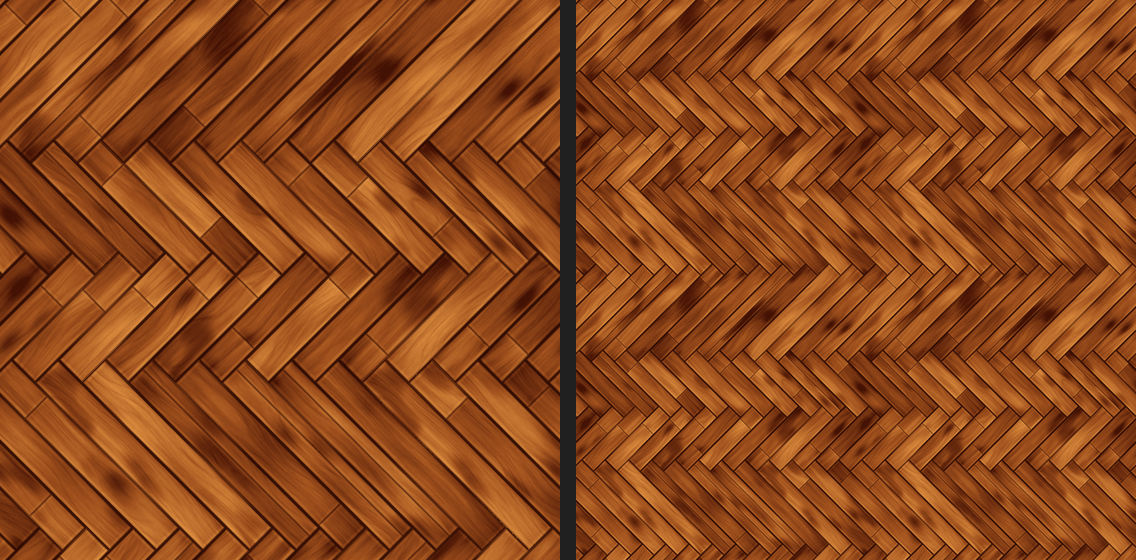
Left, the tile; right, the same tile 2 across and 2 down.
Write a Shadertoy shader that draws this texture.

```glsl
// Worn herringbone parquet: four bands of slanted wooden planks, twelve planks across.

const float COUNT = 12.0;  // planks across one tile

float hash(vec2 p) {
    return fract(sin(dot(p, vec2(127.1, 311.7))) * 43758.5453);
}

float noise(vec2 p) {
    vec2 i = floor(p), f = fract(p);
    f = f * f * (3.0 - 2.0 * f);
    return mix(mix(hash(i), hash(i + vec2(1, 0)), f.x),
               mix(hash(i + vec2(0, 1)), hash(i + vec2(1, 1)), f.x), f.y);
}

// Wood tone from 0 (dark) to 1 (light); p.x runs along the plank, p.y across it
float woodTone(vec2 p, float seed) {
    vec2 q = p + vec2(seed * 91.0, seed * 57.0);
    float bend = noise(q * vec2(0.5, 1.3));
    float across = q.y + 0.35 * bend;
    float tone = 0.56 + 0.5 * (hash(vec2(seed, 4.7)) - 0.5);

    // Broad stains, streaks and fine fibres
    tone += 0.55 * (noise(q * vec2(0.55, 1.1) + 7.0) - 0.5);
    tone += 0.26 * (noise(vec2(q.x * 0.6, across * 7.0)) - 0.5);
    tone += 0.18 * (noise(vec2(q.x * 1.6, across * 22.0)) - 0.5);
    tone += 0.07 * (noise(q * vec2(9.0, 34.0)) - 0.5);

    // Growth rings drawn as thin dark lines
    float ring = abs(fract(across * 4.0 + 2.0 * bend) - 0.5);
    tone -= 0.16 * smoothstep(0.16, 0.0, ring) * noise(q * vec2(0.9, 2.0) + 3.0);

    // Dark smears, and a knot on some planks
    tone -= 0.45 * smoothstep(0.62, 0.95, noise(q * vec2(0.75, 1.7) + 19.0));
    vec2 knot = p - vec2(3.0, 0.5) * (vec2(hash(vec2(seed, 1.3)), hash(vec2(seed, 2.9))) - 0.5);
    knot.y += 0.2 * (bend - 0.5);
    float smear = exp(-dot(knot * vec2(1.9, 4.5), knot * vec2(1.9, 4.5)));
    return tone - 0.7 * smear * step(0.72, hash(vec2(seed, 8.1)));
}

void mainImage(out vec4 fragColor, in vec2 fragCoord) {
    vec2 pos = fragCoord / iResolution.xy * COUNT;
    float aa = COUNT * 1.4142 / iResolution.y;

    // Find the band between zigzag borders; each row holds base, phase, height
    vec3 bands[4] = vec3[4](vec3(0.45, 0.85, 3.6), vec3(4.05, 0.25, 2.3),
                            vec3(6.35, 0.55, 2.4), vec3(8.75, 0.15, 3.7));
    float row = 3.0;
    vec3 band = bands[3] - vec3(COUNT, 0, 0);
    for (int i = 0; i < 4; i++) {
        float zigzag = 0.25 - abs(fract(pos.x - bands[i].y + 0.5) - 0.5);
        if (pos.y > bands[i].x + zigzag) {
            row = float(i);
            band = bands[i];
        }
    }

    // Plank coordinates in plank widths, with the lean alternating per band
    float lean = mod(row, 2.0) * 2.0 - 1.0;
    float rise = pos.y - band.x;
    float lateral = pos.x - band.y - lean * (rise - 0.25);
    float across = fract(lateral) - 0.5;
    float along = across + lean * (2.0 * rise - band.z);
    vec2 id = vec2(mod(floor(lateral), COUNT), row);
    float seed = hash(id + 0.37);

    // Some planks have a short end piece, others a lengthwise split
    float side = hash(id + 5.1) < 0.5 ? -1.0 : 1.0;
    float cut = along * side - (band.z - 1.0 - 0.6 * hash(id + 9.2));
    float split = across - 0.1;
    float joint = 1.0;
    if (hash(id + 2.6) < 0.38) {
        joint = abs(cut);
        seed = fract(seed + 0.413 * step(0.0, cut));
    } else if (hash(id + 3.8) < 0.25) {
        joint = abs(split);
        seed = fract(seed + 0.271 * step(0.0, split));
    }

    float tone = woodTone(vec2(along, across), seed);

    // Soft shading towards the upper side and the plank ends
    float lower = 0.5 - lean * across;
    float upper = 0.5 + lean * across;
    float ends = band.z - abs(along);
    tone -= 0.22 * exp(-upper * 9.0) + 0.28 * exp(-ends * 2.5);

    // Seams fade in places; both neighbours share the same strength
    float edgeId = mod(floor(lateral + 0.5), COUNT);
    float wear = noise(vec2(rise * 0.8 + edgeId * 17.0, row * 13.0 + 0.5));
    float strength = mix(0.5, 1.0, smoothstep(0.2, 0.5, wear));
    float seam = strength * max(smoothstep(0.03 + aa, 0.03 - aa * 0.5, lower),
                                smoothstep(0.045 + aa, 0.045 - aa * 0.5, upper));
    seam = max(seam, 0.9 * smoothstep(0.03 + aa, 0.03 - aa * 0.5, ends));
    seam = max(seam, 0.6 * smoothstep(0.015 + aa, 0.0, joint));

    // Light bevel just inside the lower side and the ends
    float bevel = strength * smoothstep(0.045 + aa, 0.0, abs(lower - 0.085));
    bevel = max(bevel, 0.8 * smoothstep(0.045 + aa, 0.0, abs(ends - 0.085)));
    bevel = max(bevel, 0.5 * smoothstep(0.03 + aa, 0.0, abs(joint - 0.06)));
    tone += 0.24 * bevel;

    // Tone to colour, from dark brown through russet to honey
    vec3 color = mix(vec3(0.40, 0.16, 0.05), vec3(0.62, 0.31, 0.11), clamp(tone * 2.0, -0.6, 1.0));
    color = mix(color, vec3(0.82, 0.51, 0.22), clamp(tone * 2.0 - 1.0, 0.0, 1.15));
    color = mix(color, vec3(0.17, 0.04, 0.01), seam * 0.92);
    fragColor = vec4(color, 1.0);
}
```
